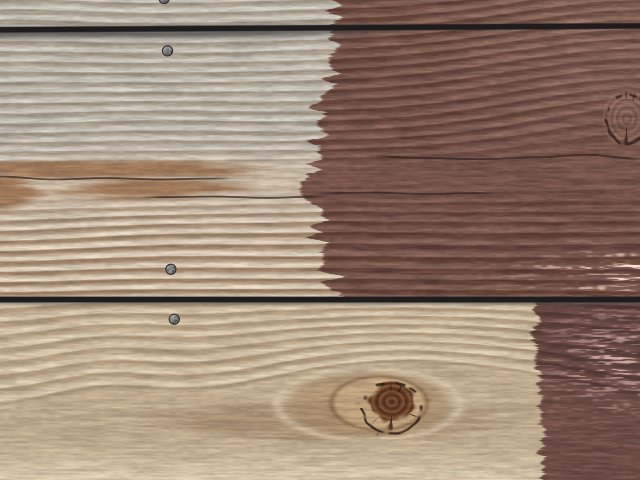
A Shadertoy shader for this texture:

```glsl
// Weathered horizontal deck boards, half bare and half stained, with knots and nails.

float hash(vec2 p) {
  vec3 q = fract(p.xyx * 0.1031);
  q += dot(q, q.yzx + 33.33);
  return fract((q.x + q.y) * q.z);
}

float noise(vec2 p) {
  vec2 i = floor(p), f = fract(p);
  f = f * f * (3.0 - 2.0 * f);
  return mix(mix(hash(i), hash(i + vec2(1, 0)), f.x),
             mix(hash(i + vec2(0, 1)), hash(i + 1.0), f.x), f.y);
}

float bump(float x, float centre, float width) {
  float d = (x - centre) / width;
  return exp(-d * d);
}

// Growth rings: slow darkening, then a sharp return to pale wood
float rings(float v) {
  float f = fract(v);
  return smoothstep(0.12, 0.75, f) * (1.0 - smoothstep(0.82, 1.0, f));
}

float blot(vec2 p, vec2 centre, vec2 radius) {
  float rough = 0.5 * noise(p * vec2(9, 150)) - 0.25;
  return 1.0 - smoothstep(0.55, 1.1, length((p - centre) / radius) + rough);
}

float crack(vec2 p, float x0, float x1, float y) {
  float d = abs(p.y - y - 0.012 * noise(vec2(p.x * 9.0, y * 70.0)) + 0.006);
  float span = smoothstep(x0, x0 + 0.06, p.x) * (1.0 - smoothstep(x1 - 0.06, x1, p.x));
  return span * (1.0 - smoothstep(0.0006, 0.0032, d));
}

// Radial splits and a broken rim
float knotCracks(vec2 d, float radius) {
  float r = length(d), a = atan(d.y, d.x);
  float rim = 1.0 - smoothstep(0.001, 0.004, abs(r - radius - 0.006 * noise(d * 70.0) + 0.003));
  float spoke = smoothstep(0.84, 0.95, noise(vec2(a * 5.0 + 20.0, r * 25.0)));
  spoke *= smoothstep(0.2, 0.5, r / radius) * (1.0 - smoothstep(1.0, 1.3, r / radius));
  return max(rim * smoothstep(0.35, 0.65, noise(vec2(a * 4.0 + 30.0, 2))), spoke);
}

vec3 upperBoards(vec2 p, float fibre, float stained) {
  // Grain lifts over the knot on the right
  float lift = 0.07 * bump(p.x, 1.35, 0.4) * smoothstep(0.55, 0.78, p.y);
  float v = p.y - lift - 0.03 * min(p.x, 0.7) * bump(p.y, 0.53, 0.08);
  v += 0.012 * noise(p * vec2(3, 8)) - 0.006;
  vec2 k = (p - vec2(1.306, 0.753)) / vec2(1, 1.2);
  float calm = bump(v, 0.61, 0.05);
  float late = rings(v * 48.0) * (1.0 - 0.75 * calm);
  late = mix(rings(length(k) * 85.0) * 0.6, late, smoothstep(0.035, 0.065, length(k)));

  float grey = smoothstep(0.45, 0.75, p.y);
  vec3 pale = mix(vec3(0.86, 0.81, 0.73), vec3(0.79, 0.77, 0.73), grey);
  vec3 dark = mix(vec3(0.55, 0.43, 0.33), vec3(0.60, 0.55, 0.48), grey);
  vec3 bare = mix(pale, dark, late * 0.85);
  bare = mix(bare, vec3(0.73, 0.63, 0.52), 0.4 * calm);
  float brown = max(blot(p, vec2(0.18, 0.648), vec2(0.38, 0.022)),
                max(blot(p, vec2(0, 0.597), vec2(0.09, 0.04)),
                    blot(p, vec2(0.32, 0.607), vec2(0.2, 0.024))));
  bare = mix(bare, vec3(0.59, 0.43, 0.30), 0.85 * brown);

  vec3 stain = mix(vec3(0.50, 0.37, 0.325), vec3(0.37, 0.245, 0.21), late);
  stain = mix(stain, vec3(0.42, 0.29, 0.265), 0.5 * calm);
  stain += 0.05 * smoothstep(0.7, 1.3, p.x) * smoothstep(0.6, 0.9, p.y);
  float wet = bump(p.x, 1.3, 0.16) * bump(p.y, 0.43, 0.04);
  stain += 0.5 * wet * smoothstep(0.5, 0.75, fibre) * (1.0 - late);
  stain = mix(stain, vec3(0.19, 0.11, 0.10), 0.8 * knotCracks(k, 0.042));

  float split = max(max(crack(p, 0.28, 0.69, 0.586), crack(p, 0.65, 1.05, 0.598)),
                    max(crack(p, 0.76, 1.36, 0.672), crack(p, -0.1, 0.5, 0.628)));
  return mix(mix(bare, stain, stained), vec3(0.19, 0.14, 0.12), 0.75 * split);
}

vec3 lowerBoard(vec2 p, float fibre, float stained) {
  float hump = 0.1 * bump(p.x, 0.86, 0.4) + 0.03 * bump(p.x, 0.22, 0.15);
  float v = p.y - hump * (1.0 - smoothstep(0.2, 0.45, p.y));
  v += 0.012 * noise(p * vec2(4, 9)) - 0.006;
  float plain = 1.0 - smoothstep(0.145, 0.16, v);
  float late = rings(v * 36.0) * mix(0.75, 0.15, plain);
  vec3 bare = mix(vec3(0.83, 0.77, 0.67), vec3(0.62, 0.53, 0.42), late);
  bare = mix(bare, vec3(0.71, 0.63, 0.52), 0.75 * plain * smoothstep(0.0, 0.09, p.y));

  // Dark tongue and nested eye contours around the knot
  bare = mix(bare, vec3(0.60, 0.50, 0.39), 0.6 * blot(p, vec2(0.68, 0.122), vec2(0.4, 0.045)));
  float eye = length((p - vec2(0.768, 0.158)) / vec2(0.178, 0.07));
  float inner = length((p - vec2(0.79, 0.16)) / vec2(0.1, 0.056));
  bare = mix(vec3(0.66, 0.55, 0.42), bare, 0.3 + 0.7 * smoothstep(0.85, 1.0, eye));
  bare = mix(bare, vec3(0.82, 0.75, 0.64), 0.7 * bump(eye, 1.07, 0.07));
  bare = mix(vec3(0.76, 0.65, 0.50), bare, 0.2 + 0.8 * smoothstep(0.85, 1.0, inner));
  bare = mix(bare, vec3(0.50, 0.38, 0.27), 0.6 * bump(inner, 1.0, 0.06));
  vec2 k = (p - vec2(0.816, 0.163)) / vec2(1.15, 1);
  vec3 knot = mix(vec3(0.33, 0.19, 0.12), vec3(0.48, 0.31, 0.20), rings(length(k) * 80.0));
  bare = mix(knot, bare, smoothstep(0.034, 0.045, length(k) + 0.012 * noise(p * 60.0) - 0.006));
  bare = mix(bare, vec3(0.15, 0.09, 0.07), 0.8 * knotCracks(k + vec2(0, 0.012), 0.053));

  vec3 stain = mix(vec3(0.44, 0.31, 0.285), vec3(0.31, 0.21, 0.195), late);
  float wet = bump(p.x, 1.28, 0.11) * bump(p.y, 0.25, 0.09);
  return mix(bare, stain + 0.3 * wet * smoothstep(0.5, 0.75, fibre), stained);
}

void mainImage(out vec4 fragColor, in vec2 fragCoord) {
  vec2 p = fragCoord / iResolution.y;
  float fibre = 0.6 * noise(p * vec2(20, 240)) + 0.4 * noise(p * vec2(75, 390));
  bool low = p.y < 0.376;

  // Stain front, feathered along the fibres
  float front = p.y > 0.943 ? 0.705 : 0.648 + 0.85 * (p.y - 0.65) * (p.y - 0.65);
  if (low) front = 1.128 - 0.03 * p.y;
  front += (low ? 0.02 : 0.055) * (noise(p * vec2(3, 85)) - 0.5) + 0.02 * (fibre - 0.5);
  float stained = smoothstep(-0.004, 0.006, p.x - front);
  vec3 col = low ? lowerBoard(p, fibre, stained) : upperBoards(p, fibre, stained);
  col *= 1.0 + mix(0.26, 0.4, stained) * (fibre - 0.5);

  // Shadowed gaps between boards
  float topGap = p.y - 0.938 - 0.006 * p.x, lowGap = p.y - 0.376;
  float shade = bump(topGap, -0.008, 0.012) * (1.0 - smoothstep(0.5, 0.9, p.x));
  col = mix(col, vec3(0.32), 0.75 * max(shade, 0.7 * bump(lowGap, -0.005, 0.007)));
  col = mix(vec3(0.12, 0.11, 0.115), col, smoothstep(0.004, 0.008, min(abs(topGap), abs(lowGap))));

  // Galvanised nail heads
  vec4 nailY = vec4(1.003, 0.894, 0.439, 0.335);
  for (int i = 0; i < 4; i++) {
    vec2 d = p - vec2(0.342 + 0.007 * float(i), nailY[i]);
    vec3 metal = vec3(0.48) + 9.0 * (d.y - d.x) + 0.25 * (noise(p * 280.0) - 0.5);
    metal = mix(metal, vec3(0.22, 0.20, 0.19), smoothstep(0.008, 0.0105, length(d)));
    col = mix(metal, col, smoothstep(0.0105, 0.013, length(d)));
  }
  fragColor = vec4(clamp(col, 0.0, 1.0), 1);
}
```
